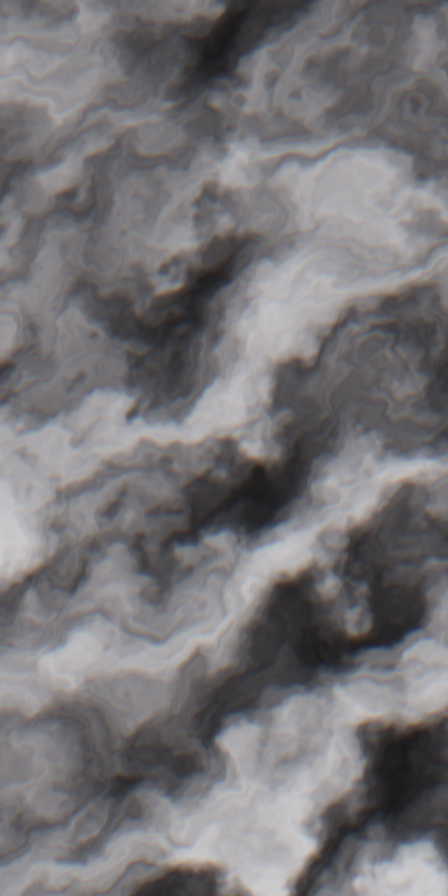
Reproduce this texture procedurally as a WebGL 1 fragment shader.

```glsl
precision highp float;
// Heavy grey storm clouds drifting in slanted banks, lit from above.
// Warped diagonal bands give the banks; stretched gradient noise adds wisps,
// rounded noise adds billows, and a small channel shift adds colour fringes.

uniform vec2 u_resolution;

const float TAU = 6.2831853;
const float BANK_ANGLE = 0.52;
const float BANK_SPACING = 0.42;
const float BANK_OFFSET = 0.34;
const float FRINGE = 0.004;
const float MEAN_GREY = 0.465;

float hash(vec2 cell) {
  vec3 h = fract(vec3(cell.xyx) * vec3(0.1031, 0.1030, 0.0973));
  h += dot(h, h.yzx + 33.33);
  return fract((h.x + h.y) * h.z);
}

float cornerSlope(vec2 cell, vec2 offset) {
  float angle = TAU * hash(cell);
  return dot(vec2(cos(angle), sin(angle)), offset);
}

float gradientNoise(vec2 p) {
  vec2 cell = floor(p);
  vec2 f = p - cell;
  vec2 w = f * f * f * (f * (f * 6.0 - 15.0) + 10.0);
  vec2 e = vec2(1.0, 0.0);
  float low = mix(cornerSlope(cell, f), cornerSlope(cell + e.xy, f - e.xy), w.x);
  float high = mix(cornerSlope(cell + e.yx, f - e.yx),
                   cornerSlope(cell + e.xx, f - e.xx), w.x);
  return mix(low, high, w.y);
}

mat2 rotation(float angle) {
  float c = cos(angle);
  float s = sin(angle);
  return mat2(c, -s, s, c);
}

// Layered noise; the octaves are turned slightly to hide the lattice.
float wisps(vec2 p, float gain) {
  float sum = 0.0;
  float amplitude = 1.0;
  for (int i = 0; i < 5; i++) {
    sum += amplitude * gradientNoise(p);
    p = rotation(0.25) * p * 2.03 + 17.3;
    amplitude *= gain;
  }
  return sum;
}

// Rounded lobes with soft creases between them, roughly zero on average.
float billows(vec2 p) {
  float sum = 0.0;
  float amplitude = 1.0;
  for (int i = 0; i < 4; i++) {
    float n = gradientNoise(p);
    sum += amplitude * (sqrt(n * n + 0.004) - 0.18);
    p = rotation(0.6) * p * 2.1 + 9.1;
    amplitude *= 0.5;
  }
  return sum;
}

// Bright crests that fall off sharply below and fade slowly above.
float banks(float across) {
  float phase = TAU * (across - BANK_OFFSET) / BANK_SPACING;
  return cos(phase + 0.5 * cos(phase));
}

float cloudLight(vec2 p) {
  vec2 slant = rotation(BANK_ANGLE) * p;
  vec2 warp = vec2(wisps(slant * vec2(2.6, 3.4) + 4.7, 0.52),
                   wisps(slant * vec2(2.6, 3.4) + 31.2, 0.52));
  vec2 drift = slant + 0.2 * warp;

  // Banks are bold low down and to the right, faint near the top.
  float calm = smoothstep(0.7, 1.7, p.y - 0.4 * p.x);
  float patches = 0.95 + 1.6 * gradientNoise(slant * vec2(2.1, 2.8) + 12.6);
  float light = mix(0.23, 0.08, calm) * patches * banks(drift.y);

  light += 0.42 * wisps(drift * vec2(2.3, 4.2) + 8.4, 0.54);
  light += mix(0.26, 0.14, calm) * billows(drift * vec2(4.5, 6.0) + 2.9);
  return light - 0.08 * smoothstep(1.55, 2.0, p.y);
}

// Compresses the extremes so that crests and hollows keep their detail.
float softGrey(float light) {
  float x = light / 0.5;
  return MEAN_GREY + light / sqrt(1.0 + x * x);
}

void main() {
  vec2 p = gl_FragCoord.xy / u_resolution.x;
  vec2 shift = vec2(0.0, FRINGE);
  vec3 colour = vec3(softGrey(cloudLight(p + shift)),
                     softGrey(cloudLight(p)),
                     softGrey(cloudLight(p - shift)));

  // Faint violet cast in the middle greys.
  float midtone = 4.0 * colour.g * (1.0 - colour.g);
  colour += midtone * vec3(0.003, -0.007, 0.005);
  gl_FragColor = vec4(clamp(colour, 0.0, 1.0), 1.0);
}
```
